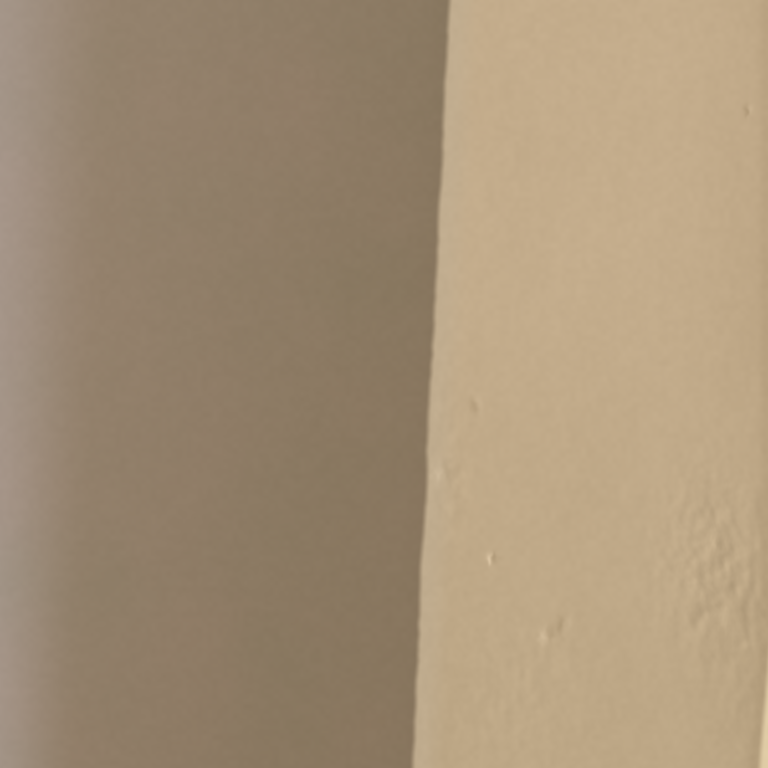
Write a Shadertoy shader that draws this texture.

```glsl
// Plaster wall corner: a shaded brown face on the left meets a sunlit cream face on the right.

const vec3 SHADE_HIGH = vec3(0.588, 0.515, 0.435);
const vec3 SHADE_LOW = vec3(0.534, 0.463, 0.370);
const vec3 GLOW = vec3(0.650, 0.592, 0.545);
const vec3 LIT_TOP = vec3(0.767, 0.676, 0.548);
const vec3 LIT_BOTTOM = vec3(0.740, 0.654, 0.524);
const vec3 RIM = vec3(0.752, 0.676, 0.562);
const vec3 SLIVER = vec3(0.88, 0.80, 0.65);
const float EDGE_BOTTOM = 0.536;
const float EDGE_SLOPE = 0.049;
const float EDGE_ROUGHNESS = 0.0032;
const float EDGE_BLUR = 0.0048;
const float GRAIN = 0.011;
const float RELIEF = 0.17;

// Dents and chips: position, radius, strength
const int MARKS = 6;
const vec4 MARK[MARKS] = vec4[](
    vec4(0.638, 0.272, 0.006, 0.110),
    vec4(0.708, 0.172, 0.008, 0.070),
    vec4(0.730, 0.187, 0.009, -0.060),
    vec4(0.616, 0.472, 0.008, -0.050),
    vec4(0.572, 0.382, 0.010, 0.050),
    vec4(0.972, 0.856, 0.006, -0.060));

float hash(vec2 p) {
    vec3 q = fract(vec3(p.xyx) * 0.1031);
    q += dot(q, q.yzx + 33.33);
    return fract((q.x + q.y) * q.z);
}

float noise(vec2 p) {
    vec2 i = floor(p), f = fract(p);
    f = f * f * (3.0 - 2.0 * f);
    return mix(mix(hash(i), hash(i + vec2(1, 0)), f.x),
               mix(hash(i + vec2(0, 1)), hash(i + vec2(1, 1)), f.x), f.y);
}

float fbm(vec2 p) {
    float sum = 0.0, amp = 0.5;
    for (int i = 0; i < 4; i++) {
        sum += amp * noise(p);
        p = mat2(0.8, 0.6, -0.6, 0.8) * p * 2.03 + 7.1;
        amp *= 0.5;
    }
    return sum;
}

float blob(vec2 p, vec2 center, vec2 radius) {
    vec2 d = (p - center) / radius;
    return exp(-dot(d, d));
}

// Lumpy plaster height, gently stretched upward
float plaster(vec2 p) {
    return fbm(p * vec2(46.0, 30.0)) + 0.3 * noise(p * vec2(120.0, 75.0));
}

vec3 shadedFace(vec2 p) {
    float fall = smoothstep(-0.15, 0.68, p.x - 0.28 * (p.y - 0.5));
    vec3 color = mix(SHADE_HIGH, SHADE_LOW, fall);
    float reach = mix(0.105, 0.155, p.y);
    float glow = 1.0 - smoothstep(-0.035, reach, p.x);
    color = mix(color, GLOW, glow);
    float tint = fbm(p * 8.0 + 3.0) - 0.47;
    return color + tint * vec3(0.026, 0.008, 0.016);
}

vec3 litFace(vec2 p, float fromEdge) {
    vec3 color = mix(LIT_BOTTOM, LIT_TOP, smoothstep(0.0, 0.75, p.y));
    color += 0.020 * (fbm(p * vec2(9.0, 5.0)) - 0.47);
    color -= 0.016 * smoothstep(0.86, 1.0, p.x);
    color = mix(color, RIM, 0.8 * (1.0 - smoothstep(0.008, 0.045, fromEdge)));

    // Raking light over the rough patches
    float rough = 0.07 + 0.80 * blob(p, vec2(0.925, 0.27), vec2(0.060, 0.11))
                + 0.25 * blob(p, vec2(0.98, 0.12), vec2(0.05, 0.16))
                + 0.28 * blob(p, vec2(0.585, 0.39), vec2(0.035, 0.10))
                + 0.20 * blob(p, vec2(0.68, 0.10), vec2(0.08, 0.10));
    vec2 light = vec2(0.0035, -0.0015);
    float slope = plaster(p + light) - plaster(p - light);
    color += RELIEF * rough * slope * vec3(1.0, 0.95, 0.85);

    for (int i = 0; i < MARKS; i++) {
        vec4 m = MARK[i];
        vec2 shape = m.z * vec2(0.7, 1.3);
        vec2 q = p + 0.005 * (vec2(noise(p * 150.0), noise(p * 150.0 + 40.0)) - 0.5);
        color += m.w * blob(q, m.xy, shape);
        color -= 0.6 * m.w * blob(q, m.xy + vec2(m.z, 0.3 * m.z), shape);
    }

    // Bright neighbouring face at the lower right
    float sliverEdge = mix(0.987, 1.004, smoothstep(-0.05, 0.22, p.y));
    color -= 0.025 * blob(p, vec2(sliverEdge - 0.006, p.y), vec2(0.009, 1.0));
    return mix(color, SLIVER, smoothstep(-0.004, 0.006, p.x - sliverEdge));
}

void mainImage(out vec4 fragColor, in vec2 fragCoord) {
    vec2 p = fragCoord / iResolution.xy;

    // Uneven corner line with a soft transition
    float wobble = noise(vec2(p.y * 26.0, 2.0)) - 0.5 + 0.4 * (noise(vec2(p.y * 80.0, 9.0)) - 0.5);
    float fromEdge = p.x - EDGE_BOTTOM - EDGE_SLOPE * p.y - EDGE_ROUGHNESS * wobble;
    float blur = max(EDGE_BLUR, 0.75 / iResolution.x);
    float lit = smoothstep(-blur, blur, fromEdge);

    vec3 shade = shadedFace(p) - 0.010 * exp(-abs(fromEdge) / 0.015);
    vec3 color = mix(shade, litFace(p, fromEdge), lit);

    // Soft surface grain
    float grain = noise(p * 150.0) + 0.7 * noise(p * vec2(75.0, 100.0) + 15.0) - 0.85;
    color += GRAIN * grain * mix(0.8, 1.0, lit);
    fragColor = vec4(color, 1.0);
}
```
